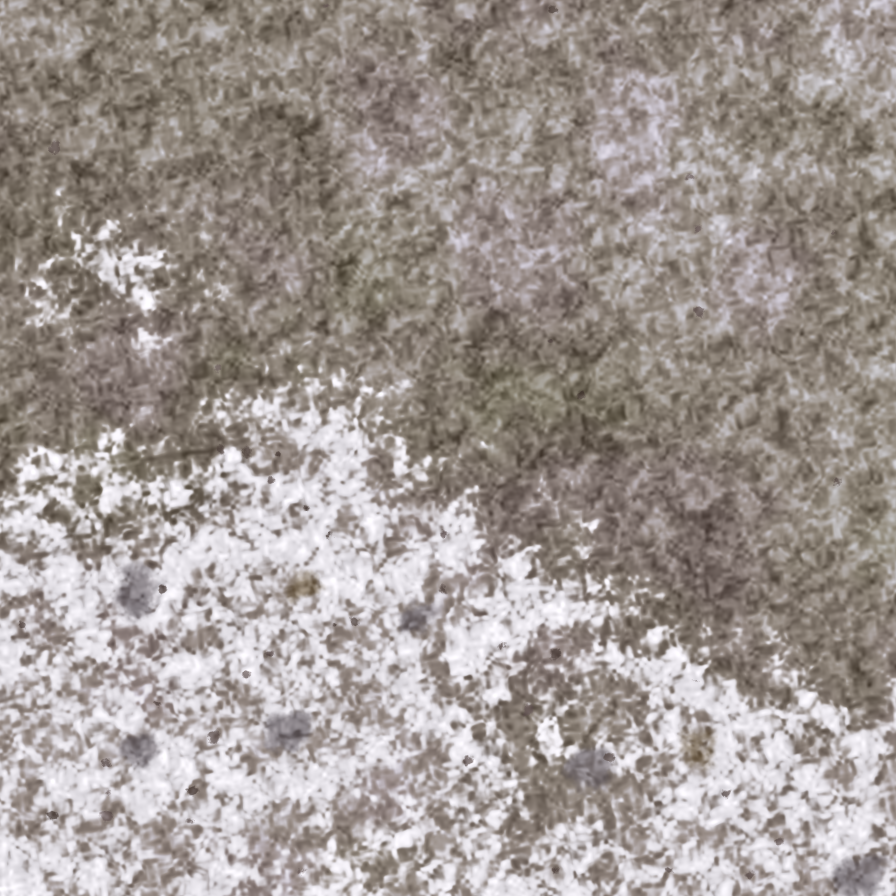
This texture is drawn by a Shadertoy shader. Its source:

```glsl
// Weathered stone: gritty brown-grey soil, with a ragged chalky crust over the lower left.
// Rotated noise layers give grain and stains; a bent edge line plus noise breaks up
// the crust, and jittered cells scatter pits and pebbles.

#define SOIL_TONE 0.55
#define CHALK_TONE 0.855
#define GRAIN_SCALE 105.0
#define GRAIN_CONTRAST 0.46
#define CRUST_SCALE 31.0
#define CRUST_FILL 0.105
#define EDGE_RAGGED 0.13
#define MOSS_AMOUNT 0.6
#define PIT_DARKNESS 0.75

float hash(vec2 p) {
    vec3 q = fract(p.xyx * 0.1031);
    q += dot(q, q.yzx + 33.33);
    return fract((q.x + q.y) * q.z);
}

float noise(vec2 p) {
    vec2 i = floor(p), f = fract(p);
    f = f * f * (3.0 - 2.0 * f);
    vec2 e = vec2(0.0, 1.0);
    return mix(mix(hash(i), hash(i + e.yx), f.x),
               mix(hash(i + e.xy), hash(i + e.yy), f.x), f.y);
}

float layeredNoise(vec2 p) {
    float sum = 0.0, weight = 0.5;
    for (int i = 0; i < 4; i++) {
        sum += weight * noise(p);
        p = mat2(1.6, 1.2, -1.2, 1.6) * p + 17.3;
        weight *= 0.5;
    }
    return sum / 0.9375;
}

// Soft gaussian spot
float blob(vec2 p, vec2 centre, vec2 size) {
    vec2 q = (p - centre) / size;
    return exp(-dot(q, q));
}

// Height of the crust's upper edge: a low peak, then a long fall to the right
float crustEdge(float x) {
    float peak = exp(-pow((x - 0.31) / 0.11, 2.0));
    return 0.45 + 0.08 * peak - 0.25 * smoothstep(0.42, 0.95, x);
}

// One jittered pit per cell: x is its cover, y a random tint
vec2 pits(vec2 p, float scale, float chance, float seed) {
    vec2 q = p * scale + seed;
    vec2 cell = floor(q);
    vec2 centre = 0.33 + 0.34 * vec2(hash(cell + 5.1), hash(cell + 9.7));
    float radius = mix(0.06, 0.2, hash(cell + 13.9));
    vec2 d = (fract(q) - centre) * vec2(1.0, mix(0.85, 1.3, hash(cell + 3.3)));
    float wobble = 0.3 * (layeredNoise(q * 6.0) - 0.5);
    float cover = 1.0 - smoothstep(-0.06, 0.06, length(d) - radius + wobble);
    return vec2(cover * step(hash(cell + 21.5), chance), hash(cell + 27.1));
}

// Dark tones lean warm brown, light tones lean cool white
vec3 stoneColour(float tone) {
    vec3 warm = vec3(0.0, 0.04, 0.08);
    vec3 cool = vec3(0.0, 0.012, -0.012);
    return tone - mix(warm, cool, smoothstep(0.56, 0.82, tone));
}

void mainImage(out vec4 fragColor, in vec2 fragCoord) {
    vec2 p = fragCoord / iResolution.y;

    // Shared noise layers; the two grain layers turn apart to hide their lattices
    vec2 g = mat2(0.82, 0.57, -0.57, 0.82) * p * GRAIN_SCALE;
    vec2 bend = vec2(noise(g * 0.6 + 7.0), noise(g * 0.6 + 91.0));
    float grain = 0.5 * noise(g * vec2(1.0, 0.8) + bend)
                + 0.5 * noise(mat2(1.3, 1.3, -1.3, 1.3) * g + 41.0 + bend) - 0.5;
    float broad = layeredNoise(p * 5.0 + 3.0) - 0.5;
    float stain = layeredNoise(p * 7.0 + 60.0) - 0.5;
    float clump = layeredNoise(p * CRUST_SCALE + 11.0) - 0.5;

    // Depth below the crust edge, with a stray island and two worn gaps
    float depth = crustEdge(p.x) - p.y + EDGE_RAGGED * broad;
    float inside = smoothstep(-0.03, 0.08, depth);
    depth = max(depth, 0.028 - length((p - vec2(0.125, 0.69)) * vec2(0.8, 1.2)));
    float worn = blob(p, vec2(0.62, 0.18), vec2(0.09, 0.11))
               + blob(p, vec2(0.41, 0.04), vec2(0.09, 0.05));
    float bare = 1.0 - min(worn, 1.0);
    float fill = clamp(depth * 3.5, -0.6, CRUST_FILL) - 0.22 * worn;
    float chalk = smoothstep(-0.11, 0.2, fill + 0.85 * clump + 0.6 * grain);

    // Soil: darker in the upper left and beside the crust, paler in the upper right
    float above = p.y - crustEdge(p.x);
    float band = exp(-pow((above - 0.12) / 0.11, 2.0));
    float tone = SOIL_TONE + 0.2 * broad + GRAIN_CONTRAST * grain;
    tone += 0.3 * clump * (1.0 - inside);
    tone += 0.075 * blob(p, vec2(0.75, 0.86), vec2(0.30, 0.22));
    tone -= 0.05 * blob(p, vec2(0.12, 0.90), vec2(0.25, 0.25));
    tone += 0.06 * inside * bare - 0.035 * band;
    vec3 colour = stoneColour(tone);

    // Mauve stains and olive moss
    float mauve = 0.7 * smoothstep(0.0, 0.22, stain) + 0.5 * inside * bare;
    colour += min(mauve, 1.0) * vec3(0.012, -0.002, 0.028);
    float moss = smoothstep(0.0, 0.2, -stain) * (0.25 + 0.75 * band) * (1.0 - inside);
    colour -= MOSS_AMOUNT * moss * vec3(0.045, 0.02, 0.07);

    // Chalk crust
    float chalkTone = CHALK_TONE + 0.3 * grain + 0.2 * clump;
    colour = mix(colour, stoneColour(chalkTone), chalk);

    // Pebbles in the crust, and fine pits everywhere
    vec2 pebble = pits(p, 6.5, 0.26, 2.4);
    vec3 slate = vec3(0.42, 0.39, 0.41);
    vec3 umber = vec3(0.39, 0.32, 0.22);
    vec3 pebbleColour = mix(slate, umber, smoothstep(0.5, 0.6, pebble.y)) + 0.35 * grain;
    colour = mix(colour, pebbleColour, pebble.x * inside * PIT_DARKNESS);
    vec2 pit = pits(p, 32.0, mix(0.02, 0.09, inside), 7.7);
    vec3 pitColour = mix(vec3(0.30, 0.25, 0.23), vec3(0.42, 0.36, 0.36), pit.y);
    colour = mix(colour, pitColour + 0.2 * grain, pit.x * PIT_DARKNESS);

    fragColor = vec4(clamp(colour, 0.0, 1.0), 1.0);
}
```
